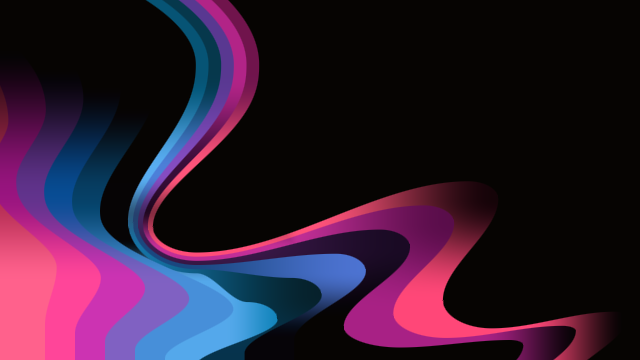
Write a Shadertoy shader that draws this background.

```glsl
// Glowing folded ribbons in pink, violet and blue that sweep across a black field.

// Left waves: colour of the upper and of the lower part, from the left outwards
const vec3 waveUpper[6] = vec3[6](vec3(.7, .17, .32), vec3(.6, .08, .5), vec3(.38, .2, .55),
    vec3(.03, .3, .58), vec3(0, .25, .4), vec3(0, .01, .02));
const vec3 waveLower[6] = vec3[6](vec3(1, .38, .55), vec3(1, .27, .6), vec3(.8, .2, .7),
    vec3(.5, .38, .76), vec3(.28, .56, .85), vec3(.33, .66, .92));

// Stream ribbons, from the inside outwards, in order of flow
const vec3 streamTop[5] = vec3[5](vec3(0, .33, .46), vec3(0, .22, .3), vec3(.35, .22, .57),
    vec3(.7, .14, .53), vec3(.44, .08, .3));
const vec3 streamWaist[5] = vec3[5](vec3(.35, .68, .95), vec3(.3, .5, .85), vec3(.52, .3, .76),
    vec3(.22, .05, .22), vec3(1, .33, .48));
const vec3 lobeRoot[5] = vec3[5](vec3(.08, .45, .65), vec3(.1, .28, .5), vec3(.24, .1, .3),
    vec3(.8, .2, .62), vec3(1, .33, .48));
const vec3 lobeTip[5] = vec3[5](vec3(0, .13, .17), vec3(.3, .45, .82), vec3(.1, .04, .14),
    vec3(.35, .05, .29), vec3(.08, .01, .03));
const vec3 lobeFoot[5] = vec3[5](vec3(0, .2, .3), vec3(0, .01, .03), vec3(0),
    vec3(.66, .13, .52), vec3(1, .28, .47));

// Swing in x from point a to point b, upright at both ends
float swing(float x, vec2 a, vec2 b, float y, float bias) {
    float t = pow(clamp((y - a.y) / (b.y - a.y), 0., 1.), bias);
    return mix(x, b.x, t * t * (3. - 2. * t));
}

// Height of a fold: round bend, trough, rise to a peak, round tip
float fold(float x, vec2 start, vec2 trough, vec2 peak, vec2 tip) {
    float bend = clamp((trough.x - x) / (trough.x - start.x), 0., 1.);
    float nose = clamp((x - peak.x) / (tip.x - peak.x), 0., 1.);
    float y = mix(trough.y, peak.y, smoothstep(trough.x, peak.x, x));
    y += (start.y - trough.y) * (1. - sqrt(1. - bend * bend));
    return y + (tip.y - peak.y) * (1. - sqrt(1. - nose * nose));
}

vec3 ribbonColor(int i, vec2 p, vec2 tip, vec2 foot) {
    if (i < 6) {
        float start = i < 5 ? 2.3 : 2.85;
        vec3 c = mix(waveUpper[i], waveLower[i], smoothstep(start, 3.4, p.y));
        // The outer wave cools towards its tip
        if (i == 5) c = mix(c, vec3(0, .48, .68), smoothstep(2.7, 3.4, p.x) * .8);
        return c * smoothstep(.2 + .25 * float(i), 2.4, p.y);
    }
    int j = i - 6;
    vec3 stream = mix(streamTop[j], streamWaist[j], smoothstep(.9, 2.05, p.y));
    // Shade just before the bend
    stream *= 1. - .5 * smoothstep(2.1, 2.6, p.y);
    vec3 lobe = mix(lobeRoot[j], lobeTip[j], smoothstep(tip.x - 2.3, tip.x, p.x));
    lobe = mix(lobe, lobeFoot[j], smoothstep(tip.y, foot.y, p.y));
    lobe *= 1. - smoothstep(tip.x + .3, tip.x + 1.6, p.x);
    float onLobe = max(smoothstep(2.5, 3., p.y), smoothstep(3.12, 3.6, p.x));
    return mix(stream, lobe, onLobe);
}

void mainImage(out vec4 fragColor, in vec2 fragCoord) {
    // Canvas of 7.68 by 4.32 units, y runs down
    vec2 p = vec2(fragCoord.x, iResolution.y - fragCoord.y) * 4.32 / iResolution.y;
    vec3 color = vec3(.022, .017, .006);

    // Nested ribbons, painted from the outermost inwards
    for (int i = 10; i >= 0; i--) {
        float k = float(i), wave = min(k, 5.), stream = max(k - 5., 0.);
        vec2 crest = vec2(.1 + .45 * wave + .152 * stream, 1.45 - .135 * wave);
        vec2 waist = vec2(-.14 + .335 * wave + .06 * stream, 2.05 + .12 * wave + .014 * stream);
        vec2 tip = vec2(.68 + .53 * k, 3.21 + .125 * wave - .29 * stream);
        vec2 foot = vec2(.54 + .36 * wave + .595 * stream, 3.9 + .1 * wave - .16 * stream);

        // Upper edge: parabola above the crest, then a swing to the waist
        float above = max(crest.y - p.y, 0.);
        float edge = crest.x - (.55 + .09 * wave - .076 * stream) * above * above;
        edge = swing(edge, crest, waist, p.y, 1. + .022 * k);

        float inside;
        if (i < 5) {
            edge = swing(edge, waist, tip, p.y, 1.25);
            inside = swing(edge, tip, foot, p.y, 1.) - p.x;
        } else {
            // Large lobe to the right of the bend
            vec2 trough = vec2(2.36, 3.03 + .05 * (10. - k));
            float roof = fold(p.x, waist, trough, tip - vec2(.36, .21), tip);
            float side = swing(tip.x, tip, foot, p.y, 1.) - p.x;
            // Second, smaller fold at the lower right
            if (i > 7) {
                float n = k - 8.;
                vec2 peak = vec2(6.12 + .63 * n, 4.08 - .17 * n);
                vec2 end = peak + vec2(.16, .06);
                vec2 dip = vec2(4.8 + .55 * n, 4.17 - .115 * n);
                float low = p.y - fold(p.x, foot, dip, peak, end);
                float flank = swing(end.x, end, end + vec2(-.8, .9), p.y, 1.) - p.x;
                side = max(side, min(low, flank));
            }
            inside = max(edge - p.x, min(p.y - roof, side));
        }
        float soft = clamp(fwidth(inside), .001, .08);
        float cover = clamp(inside / soft + .5, 0., 1.);
        vec3 paint = max(ribbonColor(i, p, tip, foot), vec3(.022, .017, .006));
        color = mix(color, paint, cover);
    }
    fragColor = vec4(color, 1.);
}
```
